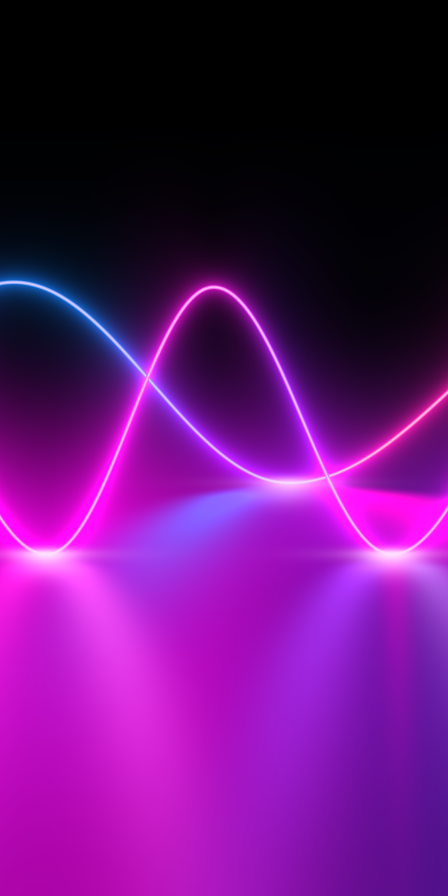
A WebGL 2 fragment shader for this background:

```glsl
#version 300 es
precision highp float;
// Two neon waves touching a glossy violet floor that spreads their light.
uniform vec2 u_resolution;
out vec4 fragColor;

const float PI = 3.14159265;

// Cosine wave: returns height and slope at a phase
vec2 wave(float phase, float rate, float mid, float amp) {
    return vec2(mid + amp * cos(phase), -amp * rate * sin(phase));
}

// Magenta wave: crest in the centre, a trough on either side
vec2 magentaWave(float x) {
    float crest = 0.477;
    float halfPeriod = x < crest ? 0.373 : 0.398;
    float rate = PI / halfPeriod;
    float phase = abs(x - crest) * rate;
    float stretch = phase > PI ? 0.87 : 1.0;
    phase = PI + (phase - PI) * stretch;
    return wave(phase, rate * stretch, 1.061, 0.298);
}

// Blue wave: falls from the left, then rises more slowly to the right
vec2 blueWave(float x) {
    float trough = 0.646;
    float rate = PI / (x < trough ? 0.615 : 0.753);
    return wave(PI + (x - trough) * rate, rate, 1.146, 0.224);
}

float curveDistance(vec2 p, vec2 curve) {
    return abs(p.y - curve.x) / sqrt(1.0 + curve.y * curve.y);
}

// Light lobe curving away from a contact point across the floor
float lobe(vec2 p, vec2 contact, float spread, float reach) {
    float depth = max(contact.y - p.y, 0.0);
    float root = sqrt(depth);
    float offset = (p.x - contact.x - spread * root) / (0.03 + 0.45 * abs(spread) * root);
    return exp(-offset * offset - depth / reach) * smoothstep(0.0, 0.035, depth);
}

// White flare with a thin horizontal streak at a contact point
float flare(vec2 p, vec2 contact) {
    vec2 d = p - contact;
    float below = d.y < 0.0 ? 0.0018 : 0.0002;
    return exp(-d.x * d.x / 0.005 - d.y * d.y / below)
         + 0.3 * exp(-d.x * d.x / 0.03 - d.y * d.y / 0.0002);
}

// Halo around a tube, with the wide part kept near the wall
vec3 halo(float d, vec3 tint, float wall) {
    return tint * (0.65 * exp(-d * 55.0) + 0.24 * exp(-d * 11.0) * wall);
}

// Thin bright tube
vec3 tube(vec3 col, float d, vec3 tint, float pixel) {
    float core = 1.0 - smoothstep(0.0035 - pixel * 0.5, 0.0035 + pixel, d);
    float heart = exp(-d * d / 0.000006);
    return mix(col, mix(tint, vec3(1.0, 0.85, 1.0), 0.35 + 0.5 * heart), core);
}

void main() {
    vec2 p = gl_FragCoord.xy / u_resolution * vec2(1.0, 2.0);
    float pixel = 1.0 / u_resolution.x;

    // Floor colour fading up into a black wall
    vec3 base = mix(vec3(0.76, 0.01, 0.74), vec3(0.34, 0.07, 0.60), smoothstep(0.3, 1.05, p.x));
    base *= 0.88 + 0.12 * smoothstep(0.0, 0.5, p.y);
    float rise = 1.0 - smoothstep(0.72, 1.38, p.y);
    vec3 col = base * pow(rise, 1.35);
    col += vec3(0.005, 0.008, 0.03) * (1.0 - smoothstep(1.2, 1.9, p.y)) * smoothstep(0.8, 1.2, p.y);

    // Fans of light on the floor
    vec2 back = vec2(0.646, 0.922);
    vec2 left = vec2(0.104, 0.763);
    vec2 right = vec2(0.875, 0.763);
    col = mix(col, vec3(0.50, 0.38, 1.0), min(1.0, 1.45 * lobe(p, back, -0.70, 0.20)));
    col = mix(col, vec3(1.0, 0.04, 0.86), min(1.0, 1.25 * lobe(p, back, 1.1, 0.18)));
    col = mix(col, vec3(1.0, 0.12, 0.92), lobe(p, left, -0.32, 0.45));
    col = mix(col, vec3(1.0, 0.32, 1.0), lobe(p, left, 0.33, 0.50));
    col = mix(col, vec3(0.67, 0.22, 1.0), lobe(p, right, -0.36, 0.50));
    col = mix(col, vec3(0.72, 0.48, 0.96), 0.85 * lobe(p, right, 0.40, 0.30));
    col = mix(col, vec3(0.88, 0.03, 0.78), 0.6 * lobe(p, right, 0.03, 0.30));

    // Wave tints along their length
    float violetPart = exp(-pow((p.x - 0.66) / 0.12, 2.0));
    vec3 magentaTint = mix(vec3(1.0, 0.05, 0.86), vec3(0.68, 0.12, 1.0), violetPart);
    vec3 blueTint = mix(vec3(0.08, 0.50, 1.0), vec3(0.55, 0.15, 1.0), smoothstep(0.2, 0.5, p.x));
    blueTint = mix(blueTint, vec3(1.0, 0.08, 0.55), smoothstep(0.55, 0.9, p.x));

    // Glow and tubes
    float wall = smoothstep(0.6, 0.85, p.y) * (1.0 - smoothstep(1.3, 1.75, p.y));
    float blueD = curveDistance(p, blueWave(p.x));
    float magentaD = curveDistance(p, magentaWave(p.x));
    col += halo(blueD, blueTint, wall) + halo(magentaD, magentaTint, wall);
    col = tube(col, blueD, blueTint, pixel);
    col = tube(col, magentaD, magentaTint, pixel);

    // Contact flares
    float hot = 0.8 * flare(p, back) + flare(p, left) + flare(p, right);
    col = mix(col, vec3(1.0, 0.88, 1.0), min(0.95, 0.75 * hot));

    fragColor = vec4(clamp(col, 0.0, 1.0), 1.0);
}
```
